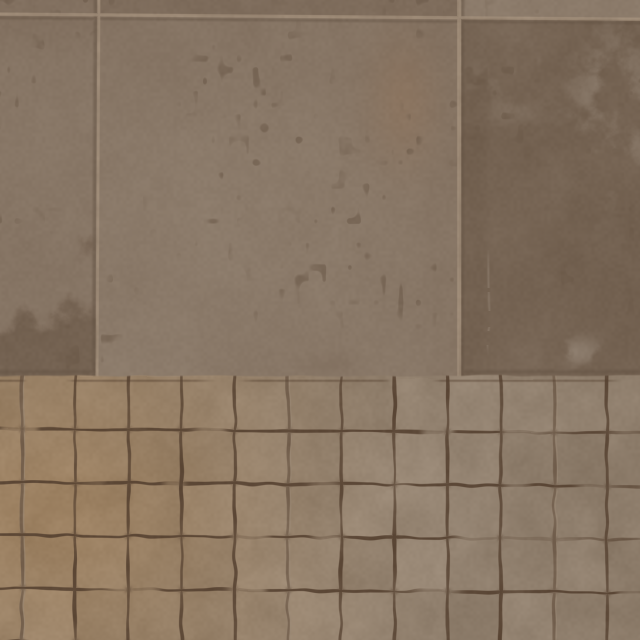
This texture is drawn by a WebGL 1 fragment shader. Its source:

```glsl
precision highp float;
// Worn stone wall slabs above a warm grid of small mosaic tiles.
uniform vec2 u_resolution;

const float SEAM_Y = 0.413;          // slabs meet mosaic
const float TOP_JOINT = 0.978;
const float LEFT_JOINT = 0.1525;
const float RIGHT_JOINT = 0.7175;
const float CELL = 0.0831;           // mosaic pitch
const vec2 GRID_ORIGIN = vec2(0.0345, 0.3300);
const float GRID_TILT = 0.0065;
const float SHEET_COLUMNS = 5.0;     // pale joint between mosaic sheets
const vec3 SLAB_LIGHT = vec3(0.555, 0.490, 0.425);
const vec3 SLAB_MID = vec3(0.505, 0.435, 0.370);
const vec3 SLAB_DARK = vec3(0.425, 0.355, 0.290);
const vec3 SCUFF = vec3(0.575, 0.515, 0.455);
const vec3 GROUT_PALE = vec3(0.640, 0.565, 0.485);
const vec3 GROUT_DARK = vec3(0.335, 0.255, 0.190);
const vec3 MOSAIC_WARM = vec3(0.610, 0.505, 0.385);
const vec3 MOSAIC_COOL = vec3(0.580, 0.515, 0.445);

float hash(vec2 p) {
  vec3 q = fract(vec3(p.xyx) * 0.1031);
  q += dot(q, q.yzx + 33.33);
  return fract((q.x + q.y) * q.z);
}

float noise(vec2 p) {
  vec2 i = floor(p), f = fract(p);
  f = f * f * (3.0 - 2.0 * f);
  return mix(mix(hash(i), hash(i + vec2(1.0, 0.0)), f.x),
             mix(hash(i + vec2(0.0, 1.0)), hash(i + 1.0), f.x), f.y);
}

float fbm(vec2 p) {
  float sum = 0.0, amp = 0.5;
  for (int i = 0; i < 5; i++) {
    sum += amp * noise(p);
    p = p * 2.03 + 17.1;
    amp *= 0.5;
  }
  return sum;
}

float line(float d, float halfWidth, float soft) {
  return 1.0 - smoothstep(halfWidth - soft, halfWidth + soft, abs(d));
}

// Soft elliptical patch, one at its centre.
float blob(vec2 p, vec2 centre, vec2 radius) {
  vec2 q = (p - centre) / radius;
  return exp(-dot(q, q));
}

vec3 slabs(vec2 p, float soft) {
  float cloud = fbm(p * 5.0 + 3.0) - 0.48;
  float grain = fbm(p * 28.0 + 40.0);
  float leftX = LEFT_JOINT + 0.005 * (p.y - 0.6);
  float topY = TOP_JOINT - 0.008 * p.x;
  float inRight = smoothstep(-soft, soft, p.x - RIGHT_JOINT);
  float inLeft = 1.0 - smoothstep(-soft, soft, p.x - leftX);
  float inTop = smoothstep(-soft, soft, p.y - topY);

  // Broad tone of the centre slab, then its neighbours
  float shade = 0.32 + 0.8 * cloud + 0.35 * smoothstep(0.5, 0.72, p.x);
  shade += 0.30 * smoothstep(0.75, 0.98, p.y) - 0.30 * blob(p, vec2(0.34, 0.67), vec2(0.13, 0.16));
  shade += 0.35 * blob(p, vec2(0.52, 0.43), vec2(0.06, 0.018)) - 0.25 * blob(p, vec2(0.65, 0.45), vec2(0.06, 0.05));
  float leftShade = 0.42 + 0.7 * cloud + 0.4 * smoothstep(0.88, 0.98, p.y);
  leftShade += 1.3 * (1.0 - smoothstep(0.47, 0.52, p.y + 0.10 * (grain - 0.5) - 0.15 * p.x));
  leftShade += 0.9 * blob(p, vec2(0.138, 0.625), vec2(0.018, 0.03)) * smoothstep(0.35, 0.6, grain);
  float rightShade = 1.55 + 0.9 * cloud + 0.2 * line(p.x - 0.74, 0.02, 0.015);
  shade = mix(mix(shade, leftShade, inLeft), rightShade, inRight);
  float topShade = mix(1.15 - 0.25 * inLeft, 0.15, inRight);
  shade = clamp(mix(shade, topShade, inTop) + 0.35 * (grain - 0.48), 0.0, 2.0);
  vec3 col = mix(SLAB_LIGHT, SLAB_MID, min(shade, 1.0));
  col = mix(col, SLAB_DARK, max(shade - 1.0, 0.0));
  col += vec3(0.02, 0.0, -0.015) * blob(p, vec2(0.63, 0.84), vec2(0.05, 0.09));

  // Pale scuffs and a thin scratch on the right slab
  float scuff = blob(p, vec2(0.96, 0.83), vec2(0.07, 0.13));
  scuff += 0.6 * blob(p, vec2(0.80, 0.87), vec2(0.06, 0.07)) + blob(p, vec2(0.90, 0.45), vec2(0.05, 0.022));
  scuff *= smoothstep(0.40, 0.68, fbm(p * 22.0 + 8.0));
  float scratch = line(p.x - 0.764 - 0.006 * (noise(p * 30.0) - 0.5), 0.0015, 0.002);
  scratch *= smoothstep(0.44, 0.47, p.y) * (1.0 - smoothstep(0.58, 0.62, p.y)) * step(0.4, noise(p.yy * 75.0));
  col = mix(col, SCUFF, clamp(0.8 * scuff + 0.5 * scratch, 0.0, 0.8) * inRight * (1.0 - inTop));

  // Small dark pits
  float pits = smoothstep(0.77, 0.92, noise(p * vec2(75.0, 55.0))) * smoothstep(0.45, 0.65, fbm(p * 9.0 + 60.0));
  col = mix(col, SLAB_DARK, 0.6 * pits);

  // Shadowed edges and pale joints
  float joint = max(line(p.x - leftX, 0.0023, soft), line(p.x - RIGHT_JOINT, 0.0032, soft));
  joint = max(joint, line(p.y - topY, 0.0025, soft));
  float shadow = max(line(p.x - RIGHT_JOINT - 0.005, 0.003, 0.003), line(p.x - leftX + 0.005, 0.003, 0.003));
  shadow = max(shadow, line(p.y - topY + 0.006, 0.002, 0.003));
  shadow = max(shadow, line(p.y - SEAM_Y - 0.006, 0.003, 0.004) * max(inLeft, inRight));
  col = mix(col, SLAB_DARK * 0.92, 0.5 * shadow);
  return mix(col, GROUT_PALE, joint * (0.6 + 0.3 * noise(p * 40.0)));
}

vec3 mosaic(vec2 p, float soft) {
  vec2 wobble = vec2(noise(p * 38.0), noise(p * 38.0 + 50.0)) - 0.5;
  vec2 g = (p - GRID_ORIGIN + vec2(0.0, GRID_TILT * p.x) + 0.004 * wobble) / CELL;
  vec2 cell = floor(g), nearest = floor(g + 0.5);
  vec2 d = (g - nearest) * CELL;
  float warmth = (1.0 - smoothstep(0.05, 0.75, p.x)) * (0.72 + 0.35 * blob(p, vec2(0.1, 0.2), vec2(0.4, 0.15)));
  vec3 col = mix(MOSAIC_COOL, MOSAIC_WARM, warmth);
  col += 0.04 * (hash(cell + 21.0) - 0.5) + 0.07 * (fbm(p * 22.0) - 0.48);
  col -= 0.025 * smoothstep(0.55, 1.0, p.x);

  // Uneven grout: gaps along rows, pale lines between sheets
  float sheet = 1.0 - step(0.5, mod(nearest.x, SHEET_COLUMNS));
  float wear = noise(p * 26.0 + 9.0);
  float vertical = line(d.x, 0.0016 + 0.0016 * wear, soft) * (0.65 + 0.3 * wear);
  float rowWear = smoothstep(0.18, 0.5, noise(vec2(g.x * 1.4, nearest.y * 7.0)));
  float rowLine = line(d.y, 0.0015 + 0.0016 * wear, soft) * mix(0.25, 0.9, rowWear);
  rowLine *= step(nearest.y, 0.5);
  float knot = blob(d, vec2(0.0), vec2(0.005)) * step(nearest.y, 0.5);
  float pale = sheet * line(d.x - 0.001, 0.0035, soft);
  col = mix(col, GROUT_PALE * 0.94, 0.6 * pale);
  col = mix(col, GROUT_DARK, max(max(vertical * (1.0 - 0.35 * sheet), rowLine), 0.6 * knot));
  float lip = line(p.y - SEAM_Y + 0.008, 0.0015, 0.002) * smoothstep(0.45, 0.7, noise(p * vec2(14.0, 3.0)));
  return mix(col, GROUT_DARK, 0.5 * lip);
}

void main() {
  vec2 p = gl_FragCoord.xy / u_resolution;
  float soft = max(0.0012, 0.8 / u_resolution.y);
  float seam = SEAM_Y + 0.003 * (noise(p * 32.0) - 0.5);
  vec3 col = mix(mosaic(p, soft), slabs(p, soft), smoothstep(-0.002, 0.002, p.y - seam));
  col += 0.018 * (noise(p * 190.0) - 0.5);
  gl_FragColor = vec4(col, 1.0);
}
```
